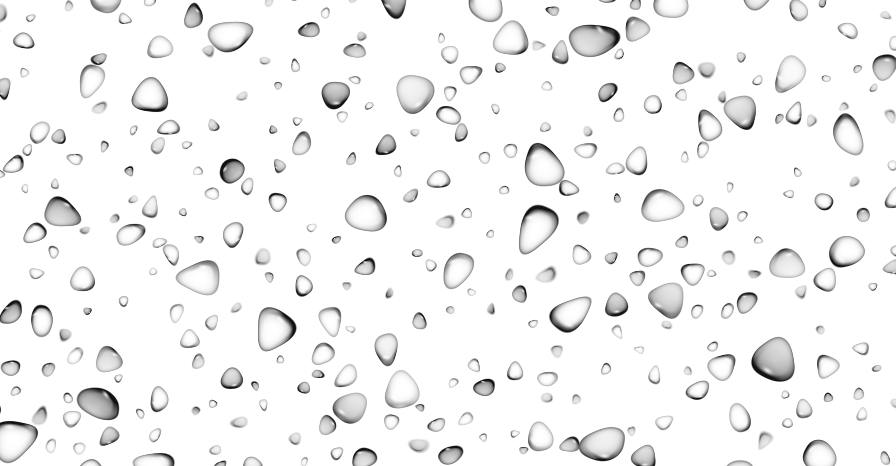
Write a Shadertoy shader that draws this texture.

```glsl
// Scattered clear water drops of three sizes, shaded in grey on white.

const vec3 CELL       = vec3(0.200, 0.122, 0.074);  // grid pitch: large, medium, small
const vec3 CHANCE     = vec3(0.54, 0.78, 0.78);     // share of cells holding a drop
const vec3 MIN_RADIUS = vec3(0.034, 0.018, 0.008);
const vec3 MAX_RADIUS = vec3(0.048, 0.030, 0.017);
const vec3 GRID_TURN  = vec3(0.30, 1.00, 2.10);     // grid angles, hide the rows
const float JITTER = 0.56;
const float GAP = 1.14;             // spacing kept between drops of different sizes
const float MAX_STRETCH = 1.65;
const float TAPER = 0.30;
const float TRIANGLE = 0.075;
const float LINE_WIDTH = 0.0024;
const float LINE_INK = 0.62;
const float CRESCENT_INK = 0.72;
const float MAX_INK = 0.93;

struct Drop { vec2 centre; float radius; bool present; };

vec4 hash4(vec2 cell, float salt) {
    vec4 v = fract(vec4(cell.xyx, salt) * vec4(0.1031, 0.1030, 0.0973, 0.1099) + 0.137 * salt);
    v += dot(v, v.wzxy + 33.33);
    return fract((v.xxyz + v.yzzw) * v.zywx);
}

float noise(vec2 p) {
    vec2 i = floor(p), f = fract(p);
    f = f * f * (3.0 - 2.0 * f);
    float low  = mix(hash4(i, 9.0).x, hash4(i + vec2(1, 0), 9.0).x, f.x);
    float high = mix(hash4(i + vec2(0, 1), 9.0).x, hash4(i + vec2(1, 1), 9.0).x, f.x);
    return mix(low, high, f.y);
}

mat2 turn(float a) {
    return mat2(cos(a), sin(a), -sin(a), cos(a));
}

vec2 cellAt(vec2 p, int level) {
    return floor(p * turn(GRID_TURN[level]) / CELL[level]);
}

Drop dropIn(vec2 cell, int level) {
    vec4 h = hash4(cell, 1.0 + 3.7 * float(level));
    vec2 centre = turn(GRID_TURN[level]) * ((cell + 0.5 + JITTER * (h.xy - 0.5)) * CELL[level]);
    return Drop(centre, mix(MIN_RADIUS[level], MAX_RADIUS[level], h.z * h.z), h.w < CHANCE[level]);
}

// True when a drop of a larger level already takes the place.
bool crowded(Drop d, int level) {
    for (int k = 0; k < level; k++) {
        vec2 home = cellAt(d.centre, k);
        for (int n = 0; n < 9; n++) {
            Drop other = dropIn(home + vec2(n % 3 - 1, n / 3 - 1), k);
            if (other.present && distance(d.centre, other.centre) < GAP * (d.radius + other.radius)) return true;
        }
    }
    return false;
}

// Darkness that one drop adds at the offset rel from its centre.
float dropInk(vec2 rel, float radius, vec2 cell, int level, float pixel) {
    vec4 form = hash4(cell, 21.3 + float(level));
    vec4 look = hash4(cell, 43.7 + float(level));

    // Outline: tapered ellipse with a slight rounded triangle
    float stretch = sqrt(mix(1.02, MAX_STRETCH, form.y));
    vec2 q = rel * turn(0.85 + 2.6 * (form.x - 0.5)) / radius;
    q *= vec2(1.0 / stretch, stretch);
    q.y *= 1.0 + TAPER * (2.0 * form.z - 1.0) * q.x;
    float angle = atan(q.y, q.x + 1e-5);
    float t = length(q) / (1.0 + TRIANGLE * cos(3.0 * angle + 6.28 * form.w));

    // Some small drops are soft blobs without a line
    float soft = level == 2 ? step(0.76, look.w) : 0.0;
    float feather = pixel + soft * 0.16 * radius;
    float mask = 1.0 - smoothstep(-feather, feather, (t - 1.0) * radius / stretch);
    t = min(t, 1.0);

    // Light comes mostly from above or below
    float lightAngle = (look.x < 0.5 ? 1.57 : -1.57) + 2.0 * (look.y - 0.5);
    vec2 dark = vec2(cos(lightAngle), sin(lightAngle));
    vec2 normal = rel / (length(rel) + 1e-5);
    float side = 0.5 + 0.5 * t * dot(normal, dark);
    float ripple = noise(q * 1.7 + 40.0 * look.zw);
    float filled = smoothstep(0.45, 0.85, look.z);

    // Rim line, dark crescent, weak far rim, grey body and a curved streak
    float line = exp(-(1.0 - t) * radius / LINE_WIDTH) * (0.45 + 0.55 * side) * (1.0 - soft);
    float crescent = mix(t * t * t, t, 0.45 * filled) * side * side * (0.55 + 0.75 * ripple);
    float farRim = 0.36 * pow(t, 6.0) * (1.0 - side);
    float body = (0.34 * filled + 0.2 * soft) * (0.3 + side);
    float streak = 0.4 * smoothstep(0.2, 0.0 + 0.02, abs(t - 0.72 - 0.2 * ripple)) * side * side * side;
    float ink = LINE_INK * line + CRESCENT_INK * crescent + farRim + body + streak;

    // Bright glint inside the dark side
    vec2 g = rel / radius - 0.62 * (turn(look.w - 0.5) * dark);
    g = vec2(dot(g, dark) / 0.11, dot(g, vec2(-dark.y, dark.x)) / 0.24);
    ink *= 1.0 - 0.8 * (1.0 - soft) * exp(-dot(g, g));

    float tone = mix(0.5, 1.15, look.w) * (level == 2 ? 0.82 : 1.0);
    return mask * min(ink * mix(tone, 0.75, soft), MAX_INK);
}

void mainImage(out vec4 fragColor, in vec2 fragCoord) {
    vec2 p = fragCoord / iResolution.y;
    float pixel = 0.7 / iResolution.y;
    float ink = 0.0;
    for (int level = 0; level < 3; level++) {
        vec2 home = cellAt(p, level);
        for (int n = 0; n < 9; n++) {
            vec2 cell = home + vec2(n % 3 - 1, n / 3 - 1);
            Drop d = dropIn(cell, level);
            vec2 rel = p - d.centre;
            if (!d.present || length(rel) > 1.8 * d.radius || crowded(d, level)) continue;
            ink = max(ink, dropInk(rel, d.radius, cell, level, pixel));
        }
    }
    fragColor = vec4(vec3(1.0 - ink), 1.0);
}
```
